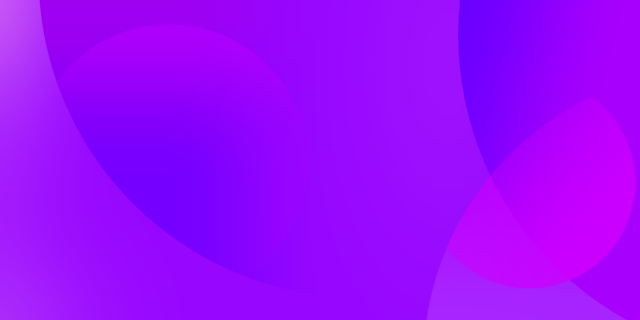
Give the GLSL for this background, as a Shadertoy shader.

```glsl
// Overlapping translucent discs on a violet ground with pale left corners.
// Each disc is a smooth-edged distance mask whose tint and opacity follow
// simple gradients. Units: canvas height = 1, origin at the lower left.

#define GROUND   vec3(0.590, 0.025, 1.0)
#define PALE     vec3(0.800, 0.380, 0.96)
#define INDIGO   vec3(0.460, 0.000, 1.0)
#define PLUM     vec3(0.620, 0.000, 0.95)
#define MAGENTA  vec3(0.690, 0.000, 1.0)
#define BLUE     vec3(0.420, 0.000, 1.0)
#define PURPLE   vec3(0.655, 0.000, 0.99)
#define PINK     vec3(0.800, 0.000, 1.0)
#define LILAC    vec3(0.700, 0.220, 1.0)

// Coverage of a disc, softened over about one pixel
float disc(vec2 p, vec2 center, float radius) {
    float edge = 0.75 / iResolution.y;
    return 1.0 - smoothstep(-edge, edge, length(p - center) - radius);
}

// Soft round glow, 1 at its center
float glow(vec2 p, vec2 center, vec2 size) {
    vec2 d = (p - center) / size;
    return exp(-dot(d, d));
}

// Ground with pale corners and a faint light band
vec3 ground(vec2 p) {
    vec3 col = GROUND;
    col = mix(col, PALE, 0.90 * glow(p, vec2(-0.04, 1.05), vec2(0.24, 0.42)));
    col = mix(col, PALE, 0.40 * glow(p, vec2(-0.06, -0.06), vec2(0.34, 0.30)));
    col = mix(col, PALE, 0.15 * glow(p, vec2(-0.05, 0.40), vec2(0.22, 0.32)));
    col = mix(col, PALE, 0.12 * glow(p, vec2(1.40, 0.80), vec2(0.30, 0.60)));
    return col;
}

void mainImage(out vec4 fragColor, in vec2 fragCoord) {
    vec2 p = fragCoord / iResolution.y;
    p.x *= 2.0 * iResolution.y / iResolution.x;
    vec3 col = ground(p);

    // Large left disc, dissolving toward the middle
    float left = disc(p, vec2(1.128, 1.076), 1.007);
    vec3 leftTint = mix(INDIGO, PLUM, smoothstep(0.40, 1.0, p.y));
    col = mix(col, leftTint, left * (1.0 - smoothstep(0.50, 1.06, p.x)));

    // Magenta disc inside it, brightest at the top
    float inner = disc(p, vec2(0.529, 0.492), 0.432);
    float rise = smoothstep(0.46, 0.96, p.y);
    float innerAlpha = 0.85 * rise * rise + 0.18 * smoothstep(0.6, 0.97, p.x);
    col = mix(col, MAGENTA, inner * innerAlpha * mix(0.25, 1.0, left));

    // Large right disc, blue at its rim and purple at the canvas edge
    float right = disc(p, vec2(2.450, 0.892), 1.018);
    float across = smoothstep(1.42, 1.98, p.x + 0.25 * (1.0 - p.y));
    col = mix(col, mix(BLUE, PURPLE, across), right);

    // Lower right disc, lilac on the ground and purple over the right disc
    float lower = disc(p, vec2(2.243, -0.134), 0.920);
    float sink = 1.0 - smoothstep(0.0, 0.50, p.y);
    vec3 lowerTint = mix(mix(MAGENTA, LILAC, sink), PURPLE, right);
    col = mix(col, lowerTint, lower * mix(0.60, 0.45, right));

    // Pink disc, seen only within the lower right disc
    float pink = disc(p, vec2(1.654, 0.430), 0.331);
    float ramp = smoothstep(-0.30, 0.32, dot(p - vec2(1.654, 0.430), vec2(0.75, -0.66)));
    float pinkAlpha = mix(0.35 + 0.45 * ramp, 0.95 * ramp, right);
    col = mix(col, PINK, pink * lower * pinkAlpha);

    fragColor = vec4(col, 1.0);
}
```
